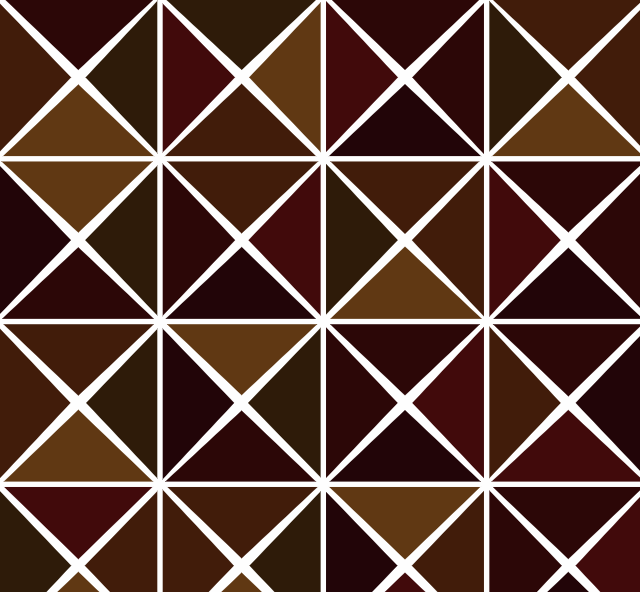
This pattern is drawn by a Shadertoy shader. Its source:

```glsl
// Square tiles split by white diagonals into four flat triangles of brown and red.
// Each pixel finds its tile and wedge, then takes the distance to that wedge's edges;
// the diagonals taper because every triangle is slightly steeper than 45 degrees.

#define PITCH vec2(0.2552, 0.2543)    // tile size, in canvas widths
#define ORIGIN vec2(-0.0052, -0.0062) // top left corner of the first tile
#define LINE 0.033    // half width of straight lines, in half tiles
#define APEX 0.085    // gap from tile centre to a triangle's tip
#define CORNER 0.925  // half length of a triangle's base
#define WOBBLE 0.035  // hand-cut variation of tips and corners
#define SEED 3.7
#define PAPER vec3(0.995)

// Palette slots
const int RUST = 0, GOLD = 1, OLIVE = 2, MAROON = 3, PLUM = 4, CRIMSON = 5;

const vec3 palette[6] = vec3[6](
    vec3(0.255, 0.110, 0.040), vec3(0.376, 0.220, 0.073),
    vec3(0.180, 0.106, 0.035), vec3(0.173, 0.027, 0.027),
    vec3(0.133, 0.020, 0.030), vec3(0.255, 0.040, 0.043));

float hash(vec2 p, float salt) {
    vec3 h = fract(vec3(p, salt + SEED) * vec3(0.1031, 0.1130, 0.0973));
    h += dot(h, h.yzx + 33.33);
    return fract((h.x + h.y) * h.z);
}

// Wedges run clockwise: 0 top, 1 right, 2 bottom, 3 left
int wedgeColour(vec2 tile, int wedge) {
    float row = tile.y;
    float warmColumn = mod(3.0 - 0.5 * row * (row + 1.0), 4.0);
    float redColumn = mod(2.0 + row * row, 4.0);
    float column = mod(tile.x, 4.0);
    bool mirrored = mod(floor(row / 2.0), 2.0) > 0.5;
    int turned = mirrored ? (4 - wedge) % 4 : wedge;

    // Two recurring motifs, one of each in every row
    if (abs(column - warmColumn) < 0.5)
        return turned == 2 ? GOLD : turned == 3 ? OLIVE : RUST;
    if (abs(column - redColumn) < 0.5)
        return turned == 2 ? PLUM : turned == 3 ? CRIMSON : MAROON;

    // Remaining tiles step through the palette from a random start
    int start = int(6.0 * hash(tile, 1.0));
    int stride = hash(tile, 2.0) < 0.5 ? 1 : 5;
    return (start + wedge * stride) % 6;
}

// Signed distance to a triangle, positive inside; along runs outward from the centre
float triangleInside(vec2 tile, int wedge, float along, float side) {
    float salt = 10.0 + 3.0 * float(wedge);
    float tip = APEX + 0.6 * WOBBLE * (hash(tile, salt) - 0.5);
    float sideSalt = salt + (side > 0.0 ? 1.0 : 2.0);
    float corner = CORNER + WOBBLE * (hash(tile, sideSalt) - 0.5);
    float base = 1.0 - LINE;
    float slope = corner / (base - tip);
    float slanted = ((along - tip) * slope - abs(side)) / length(vec2(1.0, slope));
    return min(slanted, base - along);
}

void mainImage(out vec4 fragColor, in vec2 fragCoord) {
    // Tile grid, counted from the top left
    vec2 canvas = vec2(fragCoord.x, iResolution.y - fragCoord.y) / iResolution.x;
    vec2 grid = (canvas - ORIGIN) / PITCH;
    vec2 tile = floor(grid);
    vec2 q = 2.0 * fract(grid) - 1.0;

    // Wedge holding this point
    bool sideways = abs(q.x) > abs(q.y);
    int wedge = sideways ? (q.x > 0.0 ? 1 : 3) : (q.y > 0.0 ? 2 : 0);
    float along = sideways ? abs(q.x) : abs(q.y);
    float side = sideways ? q.y : q.x;

    // Triangle over white, with one pixel of smoothing
    float pixel = 2.0 / (PITCH.x * iResolution.x);
    float inside = triangleInside(tile, wedge, along, side);
    float cover = clamp(inside / pixel + 0.5, 0.0, 1.0);
    fragColor = vec4(mix(PAPER, palette[wedgeColour(tile, wedge)], cover), 1.0);
}
```
